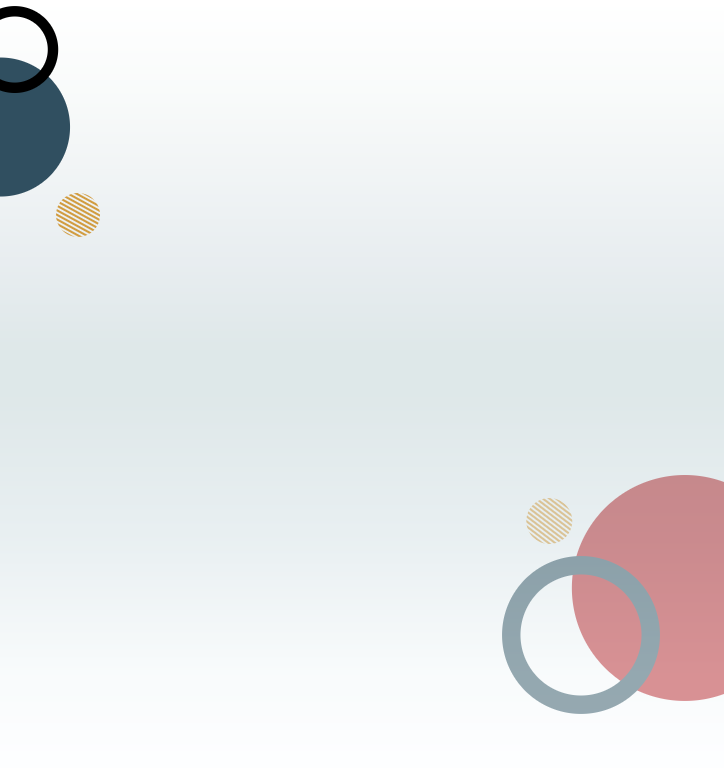
Write a Shadertoy shader that draws this background.

```glsl
// Pale misty gradient with discs, rings and striped dots in two corners.
#define NAVY vec3(0.190, 0.310, 0.375)
#define GOLD vec3(0.820, 0.610, 0.250)
#define PALE_GOLD vec3(0.855, 0.765, 0.590)
#define ROSE_TINT vec3(0.868, 0.578, 0.588)
#define SLATE_TINT vec3(0.596, 0.668, 0.698)
#define STRIPE_PERIOD 0.0052
#define STRIPE_FILL 0.52

// Coverage of a shape from its signed distance, in canvas heights
float coverage(float dist) {
    return clamp(0.5 - dist * iResolution.y, 0.0, 1.0);
}

float disc(vec2 p, vec2 center, float radius) {
    return coverage(length(p - center) - radius);
}

float ring(vec2 p, vec2 center, float radius, float halfWidth) {
    return coverage(abs(length(p - center) - radius) - halfWidth);
}

// Disc cut into parallel stripes that fall to the right by the given angle
float stripedDisc(vec2 p, vec2 center, float radius, float angle) {
    float across = dot(p - center, vec2(sin(angle), cos(angle)));
    float fromLine = abs(fract(across / STRIPE_PERIOD) - 0.5) * STRIPE_PERIOD;
    float stripes = coverage(fromLine - 0.5 * STRIPE_FILL * STRIPE_PERIOD);
    return disc(p, center, radius) * stripes;
}

// Vertical gradient: white at both ends, grey-green mist in the middle
vec3 mistGradient(float y) {
    vec3 c = vec3(0.993, 0.995, 1.000);
    c = mix(c, vec3(0.975, 0.985, 0.988), smoothstep(0.00, 0.12, y));
    c = mix(c, vec3(0.912, 0.938, 0.947), clamp((y - 0.12) / 0.18, 0.0, 1.0));
    c = mix(c, vec3(0.871, 0.908, 0.912), clamp((y - 0.30) / 0.19, 0.0, 1.0));
    c = mix(c, vec3(0.910, 0.930, 0.941), clamp((y - 0.54) / 0.12, 0.0, 1.0));
    c = mix(c, vec3(0.975, 0.983, 0.981), clamp((y - 0.66) / 0.22, 0.0, 1.0));
    return mix(c, vec3(1.0), clamp((y - 0.88) / 0.12, 0.0, 1.0));
}

void mainImage(out vec4 fragColor, in vec2 fragCoord) {
    vec2 p = fragCoord / iResolution.y;
    // Keep the lower group attached to the right edge
    vec2 q = vec2(p.x - iResolution.x / iResolution.y, p.y);
    vec3 mist = mistGradient(p.y);
    vec3 color = mist;

    // Upper left group
    color = mix(color, NAVY, disc(p, vec2(0.0007, 0.8346), 0.0905));
    color = mix(color, vec3(0.0), ring(p, vec2(0.0192, 0.9355), 0.0498, 0.0068));
    color = mix(color, GOLD, stripedDisc(p, vec2(0.1016, 0.7201), 0.0286, 0.50));

    // Lower right group, tinted by the mist behind it
    color = mix(color, ROSE_TINT * mist, disc(q, vec2(-0.0510, 0.2344), 0.1471));
    color = mix(color, SLATE_TINT * mist, ring(q, vec2(-0.1862, 0.1732), 0.0908, 0.0120));
    color = mix(color, PALE_GOLD, stripedDisc(q, vec2(-0.2275, 0.3216), 0.0299, 0.65));

    fragColor = vec4(color, 1.0);
}
```
